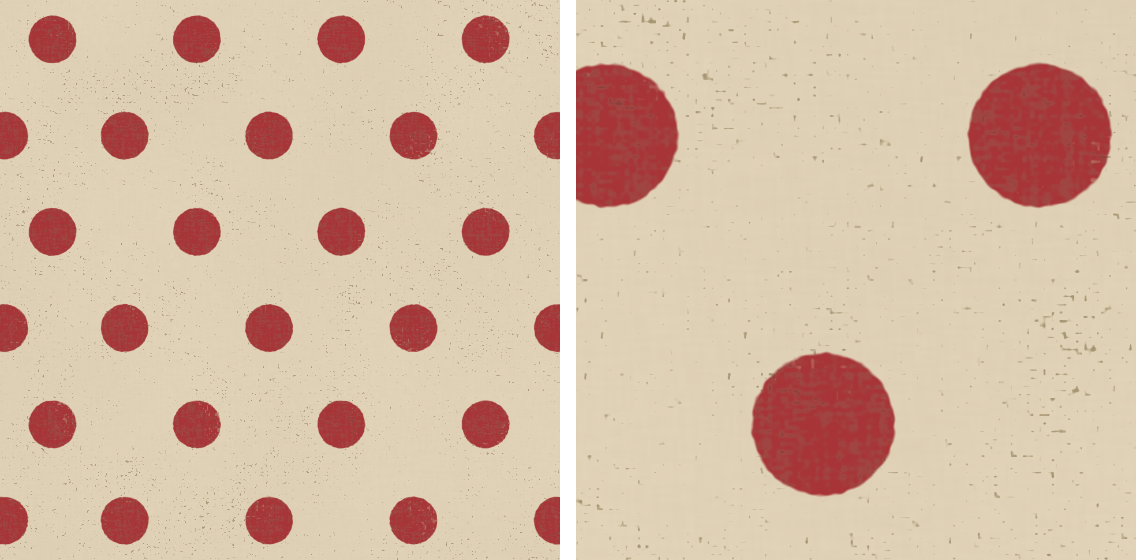
Left: the whole. Right: its middle third, enlarged.
A Shadertoy shader for this pattern:

```glsl
// Staggered red polka dots printed on cream cloth.
// Alternate rows shift by half a step; stretched value noise gives the weave,
// the clustered flecks in the cloth and the uneven wear of each dot.

float hash(vec2 p) {
    return fract(sin(dot(p, vec2(127.1, 311.7))) * 43758.5453);
}

float noise(vec2 p) {
    vec2 i = floor(p), f = fract(p);
    f = f * f * (3.0 - 2.0 * f);
    return mix(mix(hash(i), hash(i + vec2(1, 0)), f.x),
               mix(hash(i + vec2(0, 1)), hash(i + vec2(1, 1)), f.x), f.y);
}

void mainImage(out vec4 fragColor, in vec2 fragCoord) {
    vec2 uv = fragCoord / iResolution.y;
    float pixel = 1.0 / iResolution.y;

    // Threads running both ways, and broad patches where flecks gather
    float across = noise(uv * vec2(70.0, 390.0) + 17.0);
    float down = noise(uv * vec2(390.0, 70.0) + 53.0);
    float weave = 0.5 * (across + down);
    float patches = 0.6 * noise(uv * 13.0 + 5.0) + 0.4 * noise(uv * 41.0);

    // Cream cloth with soft mottling and fine olive flecks
    float grain = noise(uv * 410.0 + 91.0);
    vec3 color = vec3(0.876, 0.819, 0.711);
    color += 0.012 * (noise(uv * 6.0) - 0.5) + 0.018 * (weave - 0.5);
    float fleck = smoothstep(0.84, 1.06, grain + 0.24 * (patches - 0.5) + 0.26 * (weave - 0.5));
    color = mix(color, vec3(0.60, 0.53, 0.39), 0.8 * fleck);

    // Nearest dot; the leftmost dot of each shifted row sits further in
    vec2 spacing = vec2(0.2578, 0.1719);
    float row = floor((uv.y - 0.0703) / spacing.y + 0.5);
    float shifted = 1.0 - mod(row, 2.0);
    float startX = 0.0938 + 0.5 * spacing.x * shifted;
    float column = floor((uv.x - startX) / spacing.x + 0.5);
    vec2 center = vec2(startX, 0.0703) + vec2(column, row) * spacing;
    center.x += 0.0425 * shifted * (1.0 - step(-0.5, column));
    vec2 offset = uv - center;

    // Slightly ragged printed edge
    float edge = length(offset) - 0.0424 + 0.0014 * (noise(uv * 230.0) - 0.5);
    float soft = max(0.0011, 0.8 * pixel);
    float ink = 1.0 - smoothstep(-soft, soft, edge);

    // Red ink, greyed along the threads and rubbed pale on one side
    vec3 red = mix(vec3(0.655, 0.205, 0.215), vec3(0.625, 0.275, 0.26),
                   smoothstep(0.38, 0.72, 0.6 * weave + 0.4 * grain));
    red *= 1.0 - 0.12 * fleck;
    float age = hash(vec2(column, row) + 3.7);
    float angle = 6.2832 * hash(vec2(row, column) + 8.1);
    float side = dot(offset, vec2(cos(angle), sin(angle))) / 0.0424;
    float rub = noise(uv * 270.0 + 29.0) + 0.22 * side + 0.25 * (age - 0.6) + 0.2 * (patches - 0.5);
    red = mix(red, vec3(0.74, 0.50, 0.43), 0.65 * smoothstep(0.86, 1.12, rub));

    fragColor = vec4(mix(color, red, ink), 1.0);
}
```
